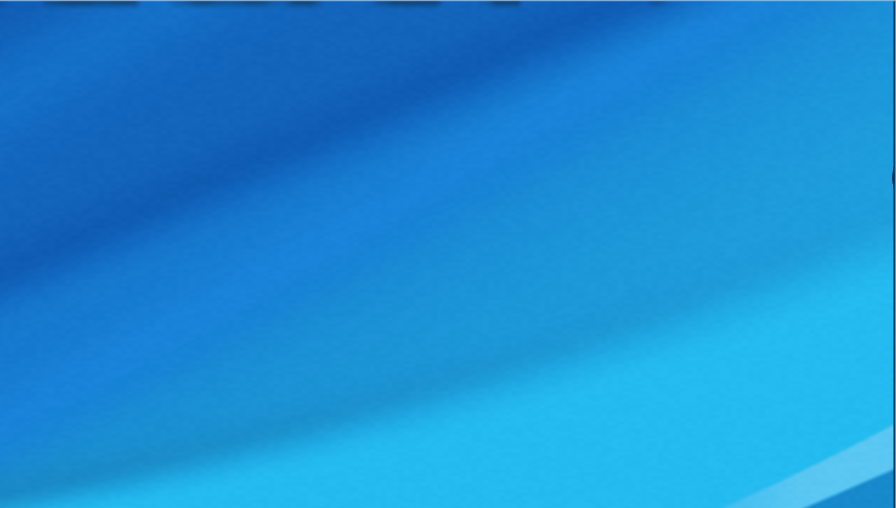
Give the GLSL for this background, as a Shadertoy shader.

```glsl
#define DEEP_BLUE vec3(0.072, 0.395, 0.735)
#define SHADOW_BLUE vec3(0.055, 0.350, 0.695)
#define SILK_BLUE vec3(0.082, 0.465, 0.810)
#define RIDGE_BLUE vec3(0.098, 0.525, 0.860)
#define LOWER_BLUE vec3(0.108, 0.590, 0.845)
#define CYAN vec3(0.140, 0.735, 0.940)
#define PALE_BAND vec3(0.350, 0.780, 0.945)
#define CORNER_BLUE vec3(0.090, 0.540, 0.800)
#define FRAME_DARK vec3(0.060, 0.200, 0.340)
#define FRAME_LIGHT vec3(0.640, 0.720, 0.780)
#define GRAIN 0.016

float hash(vec2 p) {
    vec3 q = fract(vec3(p.xyx) * 0.1031);
    q += dot(q, q.yzx + 33.33);
    return fract((q.x + q.y) * q.z);
}

float valueNoise(vec2 p) {
    vec2 cell = floor(p), f = fract(p);
    f = f * f * (3.0 - 2.0 * f);
    return mix(mix(hash(cell), hash(cell + vec2(1, 0)), f.x),
               mix(hash(cell + vec2(0, 1)), hash(cell + vec2(1, 1)), f.x), f.y);
}

// Soft bump of the given width around zero
float glow(float d, float width) {
    return exp(-d * d / (width * width));
}

// Antialiased step, with the distance in canvas heights
float above(float d) {
    float px = 1.0 / iResolution.y;
    return smoothstep(-px, px, d);
}

vec3 silk(vec2 uv) {
    // Heights of the three folds at this column
    float fold = 0.447 + 0.77 * uv.x;
    float ridge = 0.16 + uv.x;
    float hem = 0.01 + 0.33 * uv.x + 0.2 * uv.x * uv.x;

    // Dark upper cloth with a lighter crease in the corner
    float crease = uv.y - 0.80 - 1.0 * uv.x;
    vec3 upper = mix(DEEP_BLUE, SILK_BLUE, 0.6 * glow(crease, 0.09));
    upper = mix(upper, SHADOW_BLUE, 0.7 * smoothstep(0.06, 0.20, crease));
    upper = mix(upper, SHADOW_BLUE, 0.85 * glow(uv.y - fold - 0.005, 0.075));

    // Middle cloth with a narrow bright ridge, greener below it
    float toHem = clamp((ridge - uv.y) / (ridge - hem), 0.0, 1.0);
    vec3 lower = LOWER_BLUE + vec3(0.02, 0.06, 0.04) * (uv.x - 0.5);
    vec3 middle = mix(SILK_BLUE, lower, smoothstep(-0.25, 0.85, toHem));
    middle = mix(middle, lower, 0.35 * smoothstep(0.0, 0.2, ridge - uv.y));
    middle = mix(middle, RIDGE_BLUE, 0.75 * glow(uv.y - ridge, 0.075));
    middle -= vec3(0.0, 0.025, 0.05) * glow(uv.y - hem - 0.015, 0.05) * (1.0 - 0.8 * uv.x);

    // Bright lower cloth, with a hem that softens to the right
    vec3 col = mix(upper, middle, smoothstep(-0.03, 0.12, fold - uv.y));
    float rise = mix(-0.02, -0.07, uv.x);
    float settle = mix(0.055, 0.12, uv.x);
    return mix(col, CYAN, smoothstep(rise, settle, hem - uv.y));
}

void mainImage(out vec4 fragColor, in vec2 fragCoord) {
    vec2 uv = fragCoord / iResolution.xy;
    float aspect = iResolution.x / iResolution.y;
    vec2 p = vec2(uv.x * aspect, uv.y);
    vec3 col = silk(uv);

    // Pale band curving through the lower right corner
    float right = uv.x - 0.807;
    float bandTop = 0.80 * right + 0.31 * right * right;
    float bandBottom = 0.765 * (uv.x - 0.898);
    vec3 band = PALE_BAND - vec3(0.08, 0.03, 0.0) * smoothstep(0.1, 0.0, right);
    col = mix(col, band, smoothstep(-0.006, 0.006, bandTop - uv.y));
    col = mix(col, CORNER_BLUE, smoothstep(-0.006, 0.006, bandBottom - uv.y));

    // Fine cloth grain
    col += GRAIN * (valueNoise(p * vec2(90.0, 150.0)) - 0.5);

    // Dark smudges hanging from the top edge
    float smudge = smoothstep(0.35, 0.8, valueNoise(vec2(p.x * 20.0, 4.0)));
    smudge *= smoothstep(0.76, 0.72, uv.x) * smoothstep(0.022, 0.0, 1.0 - uv.y);
    col = mix(col, FRAME_DARK, 0.7 * smudge);

    // Thin frame at the top and right, with a round knob
    vec2 knob = (p - vec2(aspect + 0.012, 0.65)) / vec2(0.45, 1.0);
    col = mix(col, FRAME_DARK, above(0.043 - length(knob)));
    col = mix(col, FRAME_DARK, above(p.x - aspect + 0.0050));
    col = mix(col, FRAME_LIGHT, above(p.x - aspect + 0.0015));
    col = mix(col, FRAME_LIGHT, above(uv.y - 0.9980));

    fragColor = vec4(clamp(col, 0.0, 1.0), 1.0);
}
```
